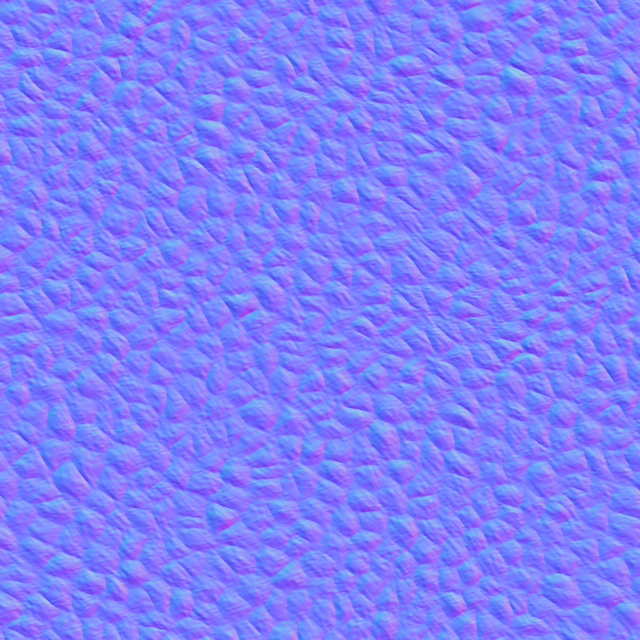
This texture map is drawn by a Shadertoy shader. Its source:

```glsl
// Tangent-space normal map of pebbled leather. Rounded Voronoi pebbles, cut by
// longer stretched folds and roughened with fine wrinkles, form a height field;
// its slope is taken by central differences and packed into red, green and blue.

#define CELLS 22.5        // pebbles along the grain, per canvas height
#define STRETCH 1.24      // squeeze of the pebbles across the grain
#define GRAIN_ANGLE -0.5  // direction of the grain, radians
#define JITTER 0.86       // irregularity of the pebbles
#define ROUNDNESS 4.2     // steepness of the pebble flanks
#define FOLD_DEPTH 0.55   // strength of the long folds
#define WARP 0.4          // bending of the grain, in pebbles
#define WRINKLES 1.0      // strength of the fine wrinkles
#define RELIEF 0.33       // overall slope
#define SAMPLE_STEP 0.0013 // half width of the slope sample, canvas units

// Integer hash giving two values in 0..1
vec2 hash2(vec2 cell) {
    uvec2 v = uvec2(ivec2(cell)) * 1664525u + 1013904223u;
    v.x += v.y * 1664525u;
    v.y += v.x * 1664525u;
    v ^= v >> 16u;
    v.x += v.y * 1664525u;
    v.y += v.x * 1664525u;
    v ^= v >> 16u;
    return vec2(v & 65535u) / 65535.0;
}

// Smooth value noise, two independent channels in -0.5..0.5
vec2 noise2(vec2 p) {
    vec2 i = floor(p), f = p - i;
    vec2 u = f * f * f * (f * (f * 6.0 - 15.0) + 10.0);
    vec2 low = mix(hash2(i), hash2(i + vec2(1, 0)), u.x);
    vec2 high = mix(hash2(i + vec2(0, 1)), hash2(i + vec2(1, 1)), u.x);
    return mix(low, high, u.y) - 0.5;
}

mat2 rotation(float angle) {
    float c = cos(angle), s = sin(angle);
    return mat2(c, s, -s, c);
}

vec2 sitePoint(vec2 cell) {
    return cell + 0.5 + JITTER * (hash2(cell) - 0.5);
}

// Voronoi pebble: zero on the borders, rising to a soft dome inside
float pebble(vec2 p) {
    vec2 base = floor(p), home = base, toHome = vec2(9.0);
    for (int y = -1; y <= 1; y++)
    for (int x = -1; x <= 1; x++) {
        vec2 cell = base + vec2(x, y);
        vec2 r = sitePoint(cell) - p;
        if (dot(r, r) < dot(toHome, toHome)) {
            toHome = r;
            home = cell;
        }
    }
    float dome = mix(0.85, 1.15, hash2(home + 71.0).x);
    for (int y = -2; y <= 2; y++)
    for (int x = -2; x <= 2; x++) {
        if (x == 0 && y == 0) continue;
        vec2 r = sitePoint(home + vec2(x, y)) - p;
        float border = dot(0.5 * (r + toHome), normalize(r - toHome));
        dome *= 1.0 - exp(-ROUNDNESS * max(border, 0.0));
    }
    return dome;
}

// Fine wrinkles: broad lumps, short creases and thin crossing strokes
float wrinkles(vec2 q) {
    float lumps = 0.10 * noise2(q * 2.1 + 40.0).x;
    float creases = 0.09 * noise2(rotation(0.3) * q * vec2(4.0, 6.0)).x;
    float strokes = 0.045 * noise2((rotation(-0.9) * q) * vec2(4.0, 12.0)).y;
    return lumps + creases + strokes;
}

// Leather height in pebble units, from canvas position
float leatherHeight(vec2 uv) {
    vec2 q = rotation(-GRAIN_ANGLE) * uv * CELLS + 50.0;
    q += 2.0 * WARP * noise2(q * 0.17);
    q += 0.16 * noise2(q * 1.3 + 9.0);
    q.y *= STRETCH;
    float folds = pebble(q * vec2(0.45, 0.62) + 13.0);
    float body = pebble(q) * mix(1.0 - FOLD_DEPTH, 1.0, min(1.6 * folds, 1.0));
    return body + WRINKLES * wrinkles(q);
}

void mainImage(out vec4 fragColor, in vec2 fragCoord) {
    vec2 uv = fragCoord / iResolution.y;
    vec2 d = vec2(SAMPLE_STEP, 0.0);

    // Slope of the height field
    vec2 slope = vec2(leatherHeight(uv + d.xy) - leatherHeight(uv - d.xy),
                      leatherHeight(uv + d.yx) - leatherHeight(uv - d.yx));
    slope *= RELIEF / (2.0 * SAMPLE_STEP * CELLS);

    // Pack the unit normal into colour
    vec3 normal = normalize(vec3(-slope, 1.0));
    fragColor = vec4(0.5 + 0.5 * normal, 1.0);
}
```
